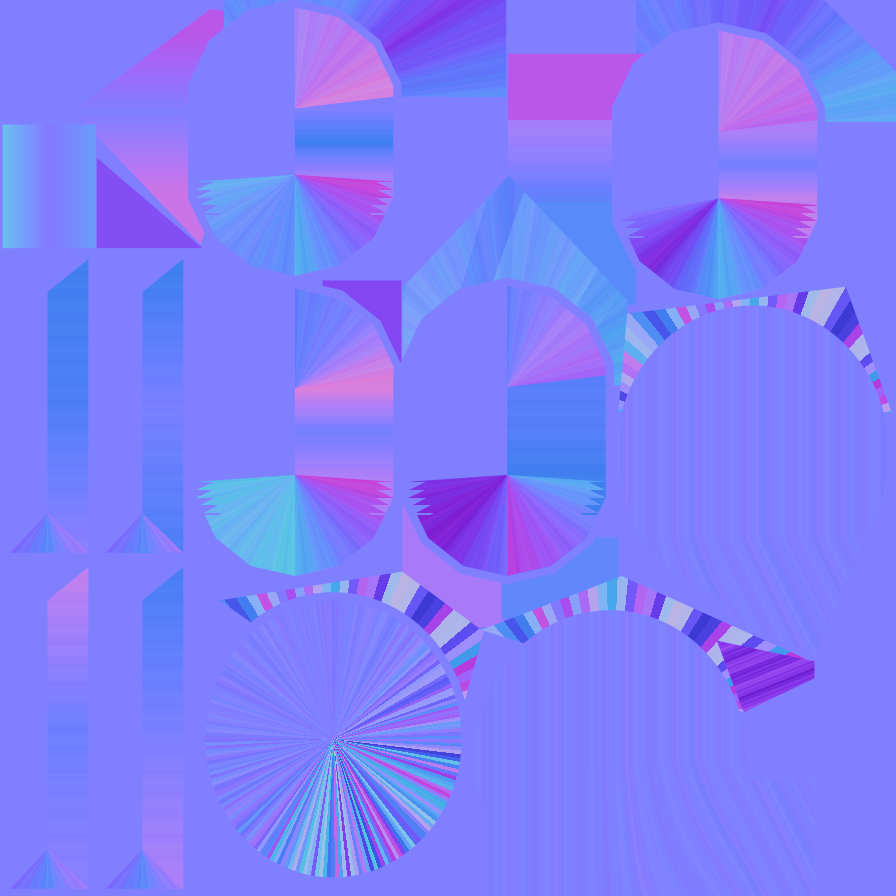
Give the GLSL for this texture map, as a Shadertoy shader.

```glsl
// Normal map atlas: faceted capsules, streaked discs, bevel strips and bars.
const float PI = 3.1416, RADIUS = .119, RIM = .009, GRAIN = .07, BLOCKS = 17., RAYS = 34.;
const vec2 DISC = vec2(.152, .164), FLAT = vec2(0), BLUE = vec2(-.3, .08);
const vec2 PURPLE = vec2(.03, -.45), MAGENTA = vec2(.45, -.32), PINK = vec2(.32, -.05);
const mat3x2 WARM_FAN = mat3x2(-.37,.4, .03,-.2, .65,-.5);

vec2 p, slope; // position, surface slope
float soft; // edge half-width

// Noise
vec2 hash2(float n) { return fract(sin(vec2(n, n + 7.3) * vec2(13, 78.2)) * 4375.5); }
float layers(float x) { return .5 * sin(x) + .3 * sin(2.7 * x + 1.) + .25 * sin(6.1 * x + 2.); }

// Shapes, positive inside; quad corners run clockwise
float quad(mat4x2 c) {
  float d = 9.;
  for (int i = 0; i < 4; i++) {
    vec2 e = c[(i + 1) % 4] - c[i];
    d = min(d, dot(p - c[i], vec2(e.y, -e.x)) / length(e));
  }
  return d;
}
float box(float l, float b, float r, float t) { return min(min(p.x - l, r - p.x), min(p.y - b, t - p.y)); }
float disc(vec2 c) { return (1. - length((p - c) / DISC)) * DISC.x; }

// Slope colouring
void paint(float d, vec2 s) { slope = mix(slope, s, smoothstep(-soft, soft, d)); }
vec2 ramp(mat3x2 m, float t) {
  t = clamp(t, 0., 1.) * 2.;
  return t < 1. ? mix(m[0], m[1], t) : mix(m[1], m[2], t - 1.);
}
vec2 fan(vec2 c, mat3x2 m, float from, float to) {
  float a = atan(p.y - c.y, p.x - c.x);
  return ramp(m, (a - from) / (to - from)) + GRAIN * vec2(layers(a * 23.), layers(a * 31.));
}
vec2 bands(vec3 x, float top, float base) {
  return ramp(mat3x2(x.x,0, x.y,0, x.z,0), (top - p.y) / (top - base)) + .025 * layers(p.y * 260.);
}
vec2 cells(vec2 c, float s) { return s * (hash2(floor(atan(p.y - c.y, p.x - c.x) * BLOCKS)) - .5); }

// Capsule: flat left, banded right, fans above and below
void capsule(vec2 c, float h, mat3x2 top, vec3 mid, mat3x2 left, mat3x2 right) {
  vec2 o = p - c, k = vec2(0, h), q = o - clamp(o, -k, k);
  float f = PI / 7., d = RADIUS - length(q) * cos(mod(atan(q.x, q.y), f) - .5 * f);
  paint(d, FLAT);
  d -= RIM;
  paint(min(d, o.x), bands(mid, c.y + h, c.y - h));
  paint(min(d, min(o.x, o.y - h - .12 * o.x)), fan(c + k, top, PI * .5, .1));
  float y = o.y + h, comb = y > -.045 ? .018 * fract(y / .0085) : 0.;
  d = min(d - comb, -y - .07 * abs(o.x));
  paint(min(d, -o.x), fan(c - k, left, -PI, -PI * .5));
  paint(min(d, o.x), fan(c - k, right, -PI * .5, 0.));
}

// Chamfered bar with a triangular foot
void bar(float x, float top, float base, vec3 tone) {
  float r = x + .0456, y = base + .044;
  paint(quad(mat4x2(x, top - .037, r, top, r, base, x, base)), bands(tone, top, base));
  paint(quad(mat4x2(x, y, r, base, x, base, x - .042, base)),
    fan(vec2(x, y), mat3x2(PURPLE * .4, BLUE, PINK), -2.4, -.7));
}

// Parallel grain, bent below a height
vec2 grain(float bend) {
  float x = p.x - .5 * max(bend - p.y, 0.) * smoothstep(.65, .85, p.x);
  return .1 * vec2(layers(x * 190.) * layers(x * 47.), .5 * layers(x * 240.));
}

void mainImage(out vec4 fragColor, in vec2 fragCoord) {
  p = fragCoord / iResolution.xy;
  slope = FLAT;
  soft = .7 / iResolution.y;
  vec2 discE = vec2(.84, .495), discF = vec2(.372, .175), discG = vec2(.681, .155);
  // Upper skirts
  paint(quad(mat4x2(.081,.876, .235,.99, .3,.98, .224,.727)),
    ramp(mat3x2(MAGENTA, FLAT, PINK * 1.8), (.96 - p.y) / .17));
  paint(quad(mat4x2(.108,.824, .226,.723, .17,.723, .108,.723)), PURPLE * .85);
  paint(box(.003, .723, .107, .861), ramp(mat3x2(-.2,.55, .04,-.06, -.18,.22), p.x / .107));
  paint(box(.25, .892, .565, 1.1), fan(vec2(.329, .879), mat3x2(-.3,.12, 0,-.55, -.2,.1), .05, 1.1));
  paint(min(box(.71, .864, 1.1, 1.1), 1.92 - p.x - p.y),
    fan(vec2(.802, .853), mat3x2(-.25,.3, -.1,-.35, -.15,0), .3, 2.));
  paint(box(.567, .866, .72, .94), MAGENTA);
  paint(box(.567, .775, .71, .866), bands(vec3(.32, .1, -.28), .866, .775));
  paint(box(.567, .66, .71, .775), BLUE);
  // Middle skirts
  paint(min(box(.449, .57, .7, .81), .804 - p.y - 1.05 * abs(p.x - .568)), cells(discF, .2)
    + fan(vec2(.566, .569), mat3x2(-.25,.4, -.22,.1, -.1,.3), .2, 2.6));
  paint(box(.36, .59, .448, .687), PURPLE);
  paint(box(.449, .3, .56, .45), PINK);
  paint(box(.56, .31, .69, .4), BLUE * .8);
  // Capsules
  capsule(vec2(.329, .842), .037, mat3x2(.3,.05, .5,-.1, .7,.05), vec3(0, -.5, .25),
    mat3x2(-.2,.4, -.12,.12, -.25,.1), WARM_FAN);
  capsule(vec2(.802, .816), .037, mat3x2(.4,0, .52,-.05, .48,-.2), vec3(.35, -.1, .5),
    mat3x2(0,.1, 0,-.7, -.4,.3), WARM_FAN);
  capsule(vec2(.329, .518), .048, mat3x2(-.25,0, 0,0, .75,0), vec3(.7, -.1, .35),
    mat3x2(-.3,.5, -.15,.4, -.3,.55), WARM_FAN);
  capsule(vec2(.566, .519), .049, mat3x2(-.2,0, .3,0, .3,-.2), vec3(-.3, -.33, -.5),
    mat3x2(0,-.6, 0,-.75, -.1,-.15), mat3x2(.45,-.5, .1,-.2, -.35,.4));
  // Bevel rings
  paint(quad(mat4x2(.7,.65, .944,.68, .995,.54, .69,.54)), cells(discE, 1.1));
  paint(quad(mat4x2(.245,.33, .449,.362, .54,.295, .5,.15)), cells(discF, 1.1));
  paint(quad(mat4x2(.537,.297, .694,.357, .91,.26, .83,.205)), cells(discG, 1.1));
  paint(quad(mat4x2(.8,.285, .909,.262, .909,.243, .83,.205)),
    PURPLE * 1.3 + .2 * layers((p.y - .4 * p.x) * 240.));
  // Grained discs with tails
  paint(max(disc(discE), quad(mat4x2(.7,.45, .99,.46, .91,.27, .83,.3))), grain(.4));
  paint(max(disc(discG), box(.54, -.1, .91, .13)), grain(.15));
  // Disc of radiating shards
  float a = atan(p.y - discF.y, p.x - discF.x);
  float reach = (.2 + .8 * smoothstep(2., 1., abs(a + .7))) * (a < 0. ? 1.1 : .6);
  paint(disc(discF), FLAT);
  paint(disc(discF) - RIM, (hash2(floor(a * RAYS)) - .5) * reach + .04 * layers(a * 60.));
  // Bars
  bar(.053, .711, .383, vec3(-.5, -.38, .1));
  bar(.159, .711, .383, vec3(-.55, -.05, -.4));
  bar(.053, .367, .008, vec3(.55, -.15, .1));
  bar(.159, .367, .008, vec3(-.45, -.05, .38));
  // Encoded normal
  slope *= min(1., .95 / max(length(slope), .001));
  fragColor = vec4(.5 + .5 * vec3(slope, sqrt(1. - dot(slope, slope))), 1);
}
```
